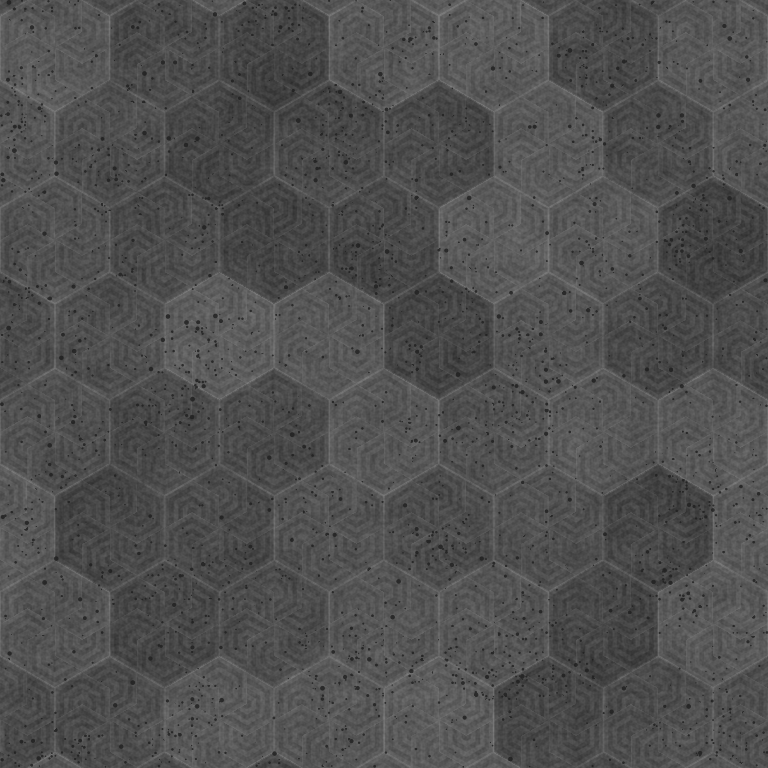
Reproduce this pattern procedurally as a three.js fragment shader.

```glsl
// Dark stone hexagon tiles, each inlaid with a pinwheel of six overlapping ringed hexagons.
varying vec2 vUv;

const vec2 TILES = vec2(7.0, 8.0);          // tiles across, rows up
const float ROW = 0.8660254;                // row spacing for a tile of width 1
const float SPOKE = 0.5773503;              // centre to corner
const float RING_APOTHEM = 0.25;            // size of each small hexagon
const float RINGS = 6.0;
const float SECTOR = 1.0471976;             // sixty degrees

float hash(vec2 p) {
  vec3 q = fract(p.xyx * vec3(0.1031, 0.1030, 0.0973));
  q += dot(q, q.yzx + 33.33);
  return fract((q.x + q.y) * q.z);
}

float cornerSlope(vec2 cell, vec2 offset, float period) {
  float angle = 6.2831853 * hash(mod(cell, period) + 7.3);
  return dot(vec2(cos(angle), sin(angle)), offset);
}

// Gradient noise that wraps across the canvas.
float noise(vec2 uv, float period) {
  vec2 p = uv * period;
  vec2 i = floor(p), f = fract(p);
  vec2 u = f * f * f * (f * (f * 6.0 - 15.0) + 10.0);
  vec2 e = vec2(1.0, 0.0);
  return mix(
    mix(cornerSlope(i, f, period), cornerSlope(i + e, f - e, period), u.x),
    mix(cornerSlope(i + e.yx, f - e.yx, period), cornerSlope(i + 1.0, f - 1.0, period), u.x), u.y);
}

float fbm(vec2 uv, float period) {
  float sum = 0.0, gain = 1.0;
  for (int k = 0; k < 4; k++) {
    sum += gain * noise(uv, period);
    period *= 2.0;
    gain *= 0.55;
  }
  return sum;
}

// Distance from the centre, measured to the sides of a pointed-top hexagon.
float hexDistance(vec2 p) {
  p = abs(p);
  return max(p.x, 0.5 * p.x + ROW * p.y);
}

// Centre of the tile that holds p, from two interleaved lattices.
vec2 tileCentre(vec2 p) {
  vec2 size = vec2(1.0, 2.0 * ROW), shift = 0.5 * size;
  vec2 a = size * floor(p / size + 0.5);
  vec2 b = size * floor((p - shift) / size + 0.5) + shift;
  return length(p - a) < length(p - b) ? a : b;
}

// Ring distance inside the small hexagon that lies on top at p.
float pinwheel(vec2 p) {
  float angle = mod(atan(p.x, p.y), SECTOR);
  vec2 q = length(p) * vec2(sin(angle), cos(angle));
  vec2 near = vec2(0.0, 0.5 * SPOKE);
  vec2 next = vec2(0.25, 0.25 * SPOKE);
  return hexDistance(q - (q.x > RING_APOTHEM ? next : near));
}

// Round pits with random size, denser where amount is high.
float pits(vec2 uv, float count, float amount, float px) {
  vec2 p = uv * count;
  vec2 cell = floor(p);
  float size = mix(0.16, 0.4, hash(cell + 31.7));
  vec2 centre = mix(vec2(size), vec2(1.0 - size), vec2(hash(cell + 5.1), hash(cell + 17.9)));
  float soft = 0.6 * px * count;
  float spot = 1.0 - smoothstep(size - soft, size + soft, length(fract(p) - centre));
  return spot * step(hash(cell + 53.3), amount);
}

float hairline(float dist, float halfWidth, float soft) {
  return 1.0 - smoothstep(halfWidth - soft, halfWidth + soft, dist);
}

void main() {
  float px = fwidth(vUv.x);
  float soft = 0.7 * px * TILES.x;

  // Tile layout
  vec2 p = vUv * TILES * vec2(1.0, ROW) - vec2(0.0, 0.5 * ROW);
  vec2 centre = tileCentre(p);
  vec2 local = p - centre;
  vec2 id = mod(floor(centre / vec2(0.5, ROW) + 0.5), vec2(2.0 * TILES.x, TILES.y));

  // Tone of the tile and cloudy stone
  float cloud = fbm(vUv, 5.0);
  float grain = noise(vUv, 190.0) + 0.7 * noise(vUv, 331.0);
  float tone = 0.312 + 0.095 * (hash(id + 3.7) - 0.5);
  tone += 0.035 * cloud + 0.04 * noise(vUv, 38.0) + 0.055 * grain;

  // Alternating rings
  float ring = pinwheel(local);
  float wave = abs(fract(0.5 * RINGS * ring / RING_APOTHEM + 0.25) * 2.0 - 1.0);
  float ringSoft = soft * RINGS / RING_APOTHEM;
  float band = smoothstep(0.5 - ringSoft, 0.5 + ringSoft, wave);
  float wear = clamp(0.85 + 0.6 * noise(vUv, 23.0), 0.4, 1.0);
  tone += 0.044 * (band - 0.5) * wear;

  // Seams of the inlay and tile joints
  float seam = hairline(RING_APOTHEM - ring, 0.009, soft);
  float joint = hairline(0.5 - hexDistance(local), 0.008, soft);
  tone += wear * max(0.035 * seam, 0.085 * joint);

  // Clustered pits
  float cluster = smoothstep(-0.15, 0.65, fbm(vUv + 0.37, 9.0));
  float pit = max(pits(vUv, 130.0, 0.01 + 0.10 * cluster, px),
                  pits(vUv + 0.13, 230.0, 0.015 + 0.12 * cluster, px));
  tone = mix(tone, 0.12, 0.8 * pit);

  gl_FragColor = vec4(vec3(tone), 1.0);
}
```
